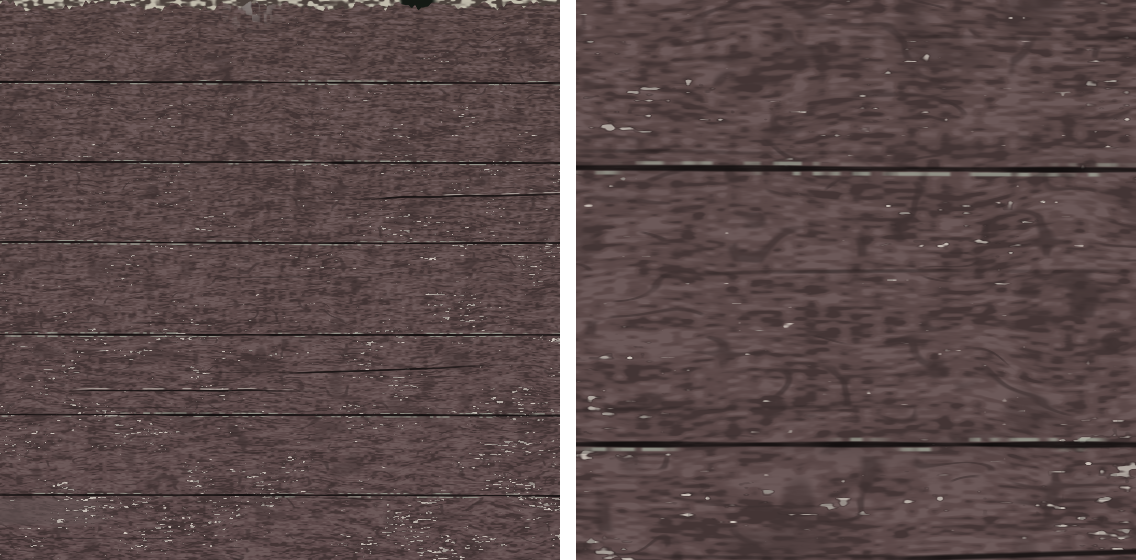
Left: the whole. Right: its middle third, enlarged.
Give the GLSL for this texture, as a three.js fragment shader.

```glsl
varying vec2 vUv;

float hash(vec2 p) {
  return fract(sin(dot(p, vec2(127.1, 311.7))) * 43758.5);
}

float noise(vec2 p) {
  vec2 i = floor(p), f = fract(p);
  f = f * f * (3.0 - 2.0 * f);
  return mix(mix(hash(i), hash(i + vec2(1.0, 0.0)), f.x),
             mix(hash(i + vec2(0.0, 1.0)), hash(i + 1.0), f.x), f.y);
}

float fbm(vec2 p) {
  float sum = 0.0, gain = 0.5;
  for (int i = 0; i < 4; i++) {
    sum += gain * noise(p);
    p = p * 2.03 + 17.3;
    gain *= 0.5;
  }
  return sum;
}

// Tapered, slightly wavering split from a to b
float crack(vec2 uv, vec2 a, vec2 b, float width) {
  float t = (uv.x - a.x) / (b.x - a.x);
  float y = mix(a.y, b.y, t) + 0.003 * (noise(vec2(uv.x * 18.0, a.y * 50.0)) - 0.5);
  float taper = smoothstep(0.0, 0.12, t) * (1.0 - smoothstep(0.55, 1.0, t));
  return taper * (1.0 - smoothstep(width * 0.4, width + 0.001, abs(uv.y - y)));
}

void main() {
  vec2 uv = vUv;
  vec3 paint = mix(vec3(0.37, 0.29, 0.295), vec3(0.355, 0.283, 0.275), uv.y);
  vec3 lightPaint = vec3(0.425, 0.35, 0.35);
  vec3 darkGrain = vec3(0.26, 0.205, 0.205);
  vec3 gapColor = vec3(0.07, 0.055, 0.055);
  vec3 bareWood = vec3(0.73, 0.7, 0.67);

  // Seams between the seven planks, with pale chipped rims
  float seam = 0.0, shade = 0.0, rim = 0.0, nearSeam = 0.0, plank = 0.0;
  for (int i = 0; i < 6; i++) {
    float k = float(i);
    float y = 0.116 + 0.1432 * k + 0.021 * step(2.5, k);
    y += 0.0015 * (noise(vec2(uv.x * 3.0, k * 7.0)) - 0.5) - 0.002 * (uv.x - 0.5);
    float d = uv.y - y;
    float width = 0.0003 + 0.0012 * noise(vec2(uv.x * 16.0, k + 40.0));
    float ink = 0.7 + 0.3 * noise(vec2(uv.x * 45.0, k * 3.0));
    seam = max(seam, ink * (1.0 - smoothstep(width, width + 0.0015, abs(d))));
    shade = max(shade, exp(-abs(d) * 150.0));
    nearSeam = max(nearSeam, exp(-abs(d + 0.012) * 70.0));
    float side = step(0.0, d);
    float worn = smoothstep(0.42, 0.7, noise(vec2(uv.x * 24.0, k * 5.0 + side * 2.0)));
    worn *= smoothstep(0.2, 0.75, noise(vec2(uv.x * 170.0, k + side * 9.0)));
    rim = max(rim, worn * (1.0 - smoothstep(0.0005, 0.0018, abs(abs(d) - 0.0029))));
    plank += side;
  }

  // Fine wood grain over soft stains
  vec2 grainUv = uv + vec2(plank * 3.7, 0.01 * noise(uv * vec2(16.0, 20.0)));
  float grain = fbm(grainUv * vec2(38.0, 190.0));
  float fine = noise(grainUv * vec2(150.0, 450.0));
  float stain = fbm(uv * vec2(9.0, 12.0) + plank * 5.0);
  float column = noise(vec2(uv.x * 17.0, plank * 0.6));
  float tone = 0.6 * (grain - 0.47) + 0.36 * (fine - 0.5) + 0.12 * (stain - 0.47) + 0.05 * (column - 0.5);
  vec3 color = mix(paint, lightPaint, smoothstep(0.0, 0.19, tone));
  color = mix(color, darkGrain, 0.95 * smoothstep(0.0, 0.19, -tone));

  // Short curved pore lines and dark knots
  float bend = grainUv.y * 85.0 + 1.6 * noise(uv * vec2(28.0, 40.0));
  float pores = 1.0 - smoothstep(0.02, 0.09, abs(noise(vec2(grainUv.x * 26.0, bend)) - 0.5));
  pores *= smoothstep(0.45, 0.7, noise(uv * vec2(55.0, 110.0) + 31.0));
  color = mix(color, darkGrain * 0.9, 0.6 * pores);
  color = mix(color, darkGrain, 0.45 * smoothstep(0.72, 0.92, noise(uv * vec2(30.0, 38.0) + 8.0)));
  color = mix(color, darkGrain, 0.45 * shade * smoothstep(0.35, 0.7, stain));

  // Smooth faded patch at the lower left
  float faded = smoothstep(0.058, 0.068, uv.y) * (1.0 - smoothstep(0.106, 0.112, uv.y));
  color = mix(color, vec3(0.39, 0.33, 0.33), 0.6 * faded * (1.0 - smoothstep(0.14, 0.22, uv.x)));

  // Faint hairline cracks, mostly in the lower planks
  float hairline = 0.0;
  for (int i = 0; i < 9; i++) {
    float k = float(i);
    vec2 a = vec2(hash(vec2(k, 3.0)) * 0.8 - 0.15, 0.028 + 0.077 * k + 0.015 * hash(vec2(k, 8.0)));
    vec2 b = a + vec2(0.3 + 0.35 * hash(vec2(k, 5.0)), 0.012 * (hash(vec2(k, 6.0)) - 0.5));
    hairline = max(hairline, crack(uv, a, b, 0.0008));
  }
  color = mix(color, gapColor, 0.5 * hairline * noise(uv * vec2(40.0, 20.0)));

  // Flaked paint: clustered thin dashes, denser low and to the right
  float cluster = smoothstep(0.45, 0.85, noise(uv * vec2(17.0, 30.0) + 4.0));
  float wear = cluster * (0.62 - 0.42 * uv.y + 0.18 * smoothstep(0.6, 0.75, uv.x));
  wear += 0.25 * nearSeam * noise(uv * vec2(18.0, 9.0) + 60.0);
  float flake = 0.62 * noise(uv * vec2(85.0, 430.0) + 11.0) + 0.38 * noise(uv * vec2(260.0, 500.0));
  float cut = 0.86 - 0.3 * wear;
  float chips = smoothstep(cut, cut + 0.12, flake);
  vec3 chipColor = bareWood * (0.8 + 0.4 * hash(floor(uv * vec2(90.0, 260.0))));
  float under = smoothstep(cut - 0.08, cut, flake) * cluster;
  color = mix(color, darkGrain * 0.8, 0.4 * under);
  color = mix(color, chipColor, 0.9 * chips);
  color = mix(color, vec3(0.62, 0.64, 0.59), 0.8 * rim);
  color = mix(color, gapColor, seam);

  // Three deep splits, two with a pale lip
  vec2 lip = vec2(0.0, 0.003);
  float splits = max(crack(uv, vec2(0.64, 0.645), vec2(1.12, 0.657), 0.0015),
                 max(crack(uv, vec2(0.5, 0.332), vec2(0.95, 0.35), 0.0015),
                     crack(uv, vec2(0.11, 0.302), vec2(0.62, 0.302), 0.0012)));
  float lips = max(crack(uv - lip, vec2(0.76, 0.648), vec2(1.12, 0.657), 0.0008),
                   crack(uv - lip, vec2(0.11, 0.302), vec2(0.62, 0.302), 0.0008));
  color = mix(color, bareWood, 0.8 * lips * smoothstep(0.3, 0.6, noise(uv * vec2(60.0, 20.0))));
  color = mix(color, gapColor, 0.85 * splits);

  // Frayed top edge, a grey scuff and one dark gap
  float scuff = exp(-pow((uv.x - 0.45) / 0.04, 2.0)) * smoothstep(0.935, 0.995, uv.y);
  color = mix(color, vec3(0.52, 0.49, 0.48), scuff * smoothstep(0.35, 0.7, noise(uv * vec2(190.0, 90.0))));
  float depth = 0.014 * noise(vec2(uv.x * 45.0, 2.0)) + 0.009 * noise(vec2(uv.x * 170.0, 5.0)) - 0.002;
  float fray = smoothstep(-0.0015, 0.0015, uv.y - 1.0 + depth);
  float pale = smoothstep(0.3, 0.75, noise(uv * vec2(110.0, 230.0)));
  vec3 frayColor = mix(vec3(0.3, 0.26, 0.24), vec3(0.76, 0.74, 0.68), pale);
  float gap = smoothstep(0.71, 0.72, uv.x) * (1.0 - smoothstep(0.77, 0.785, uv.x));
  color = mix(color, mix(frayColor, vec3(0.08, 0.1, 0.08), gap), fray);

  gl_FragColor = vec4(color, 1.0);
}
```
